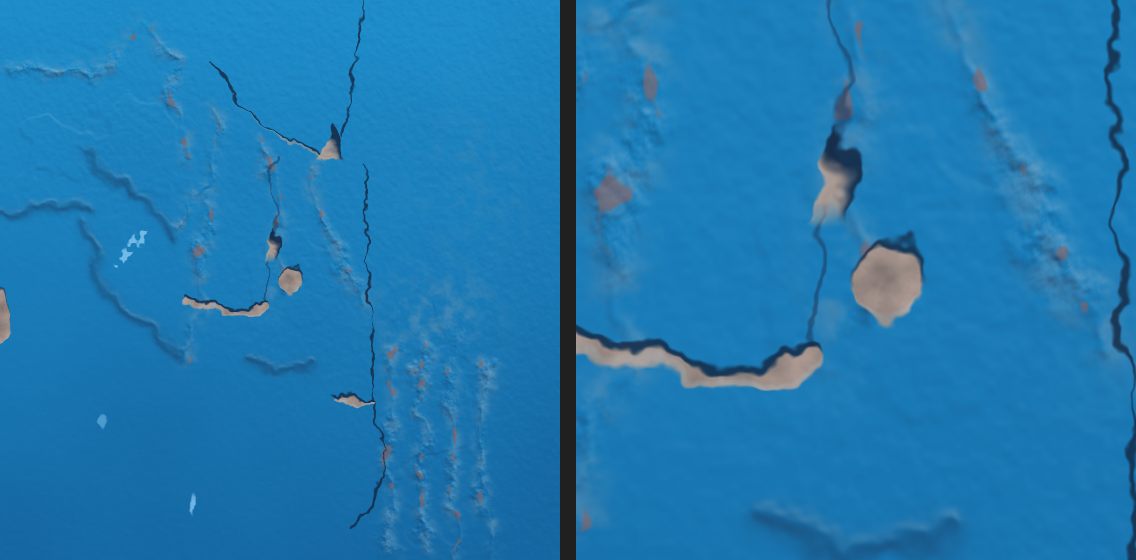
Left, the full canvas; right, a detail of the centre.
Reproduce this texture procedurally as a Shadertoy shader.

```glsl
// Blue painted wall with peeling ledges, thin dark cracks and bare plaster.
// Noise-warped segments carry cracks and crusty ridges; a height field of
// ridges, flake contours and paint grain is lit from the upper right.
const vec3 DEEP_BLUE = vec3(.08, .405, .635);
const vec3 BRIGHT_BLUE = vec3(.112, .55, .79);
const vec3 PALE_EDGE = vec3(.46, .68, .82);
const vec3 SHADOW = vec3(.11, .22, .36);
const vec3 CRACK = vec3(.08, .15, .25);
const vec3 WORN = vec3(.33, .55, .7);
const vec3 PLASTER = vec3(.74, .63, .57);
const vec3 RUST = vec3(.55, .38, .38);

float hash(vec2 p) {
  vec3 q = fract(p.xyx * .1031);
  q += dot(q, q.yzx + 33.33);
  return fract((q.x + q.y) * q.z);
}
float noise(vec2 p) {
  vec2 i = floor(p), f = fract(p);
  f = f * f * (3. - 2. * f);
  return mix(mix(hash(i), hash(i + vec2(1, 0)), f.x),
             mix(hash(i + vec2(0, 1)), hash(i + 1.), f.x), f.y);
}
float fbm(vec2 p) {
  float sum = 0., gain = .5;
  for (int i = 0; i < 4; i++) {
    sum += gain * noise(p);
    p = mat2(1.6, 1.2, -1.2, 1.6) * p + 7.3;
    gain *= .5;
  }
  return sum;
}
vec2 warp(vec2 p, float scale, float amount) {
  return p + amount * (vec2(fbm(p * scale), fbm(p * scale + 19.7)) - .47);
}
float segment(vec2 p, vec2 a, vec2 b) {
  vec2 d = b - a;
  return length(p - a - d * clamp(dot(p - a, d) / dot(d, d), 0., 1.));
}
// Two joined segments through a, b and c.
float bend(vec2 p, float ax, float ay, float bx, float by, float cx, float cy) {
  vec2 b = vec2(bx, by);
  return min(segment(p, vec2(ax, ay), b), segment(p, b, vec2(cx, cy)));
}
float bell(float d, float width) { return exp(-d * d / (width * width)); }
float blob(vec2 p, float x, float y, float w, float h) {
  return bell(length((p - vec2(x, y)) / vec2(w, h)), 1.);
}
float stroke(float d, float width) {
  return 1. - smoothstep(width - .001, width + .002, d);
}
float chip(vec2 p, float x, float y, float w, float h) {
  return stroke((length((p - vec2(x, y)) / vec2(w, h)) - 1.) * min(w, h), 0.);
}
// Hole tapering upward: dark at its tip, plaster at its base.
vec3 wedge(vec3 color, vec2 p, vec2 base, vec2 size) {
  vec2 t = (p - base) / size;
  float mask = stroke(max(abs(t.x) + t.y - 1., -t.y) * size.x, 0.);
  vec3 fill = mix(PLASTER, CRACK, smoothstep(.1, .5, t.y + .4 * t.x));
  return mix(color, fill, .85 * mask);
}
float crackDistance(vec2 p) {
  float d = bend(p, .65, 1.02, .635, .88, .607, .75);
  d = min(d, bend(p, .652, .715, .66, .5, .665, .285));
  return min(d, bend(p, .665, .3, .684, .15, .632, .06));
}
float ledgeDistance(vec2 p) {
  float d = bend(p, .15, .6, .2, .48, .32, .375);
  d = min(d, bend(p, .45, .37, .5, .335, .57, .345));
  d = min(d, bend(p, .15, .72, .24, .67, .31, .58));
  return min(d, bend(p, -.02, .63, .1, .625, .16, .637));
}
float ridgeDistance(vec2 p) {
  float d = bend(p, .02, .88, .17, .865, .245, .96);
  d = min(d, bend(p, .25, .96, .31, .9, .325, .72));
  d = min(d, bend(p, .38, .81, .385, .7, .315, .6));
  d = min(d, bend(p, .37, .66, .355, .47, .33, .36));
  d = min(d, bend(p, .46, .76, .49, .66, .5, .49));
  d = min(d, bend(p, .565, .71, .565, .62, .645, .46));
  for (float x = .7; x < .9; x += .055)
    d = min(d, segment(p, vec2(x, .34 + .07 * hash(vec2(x * 90.))), vec2(x, .02)));
  return d;
}
float paintHeight(vec2 p) {
  vec2 q = warp(p, 18., .055);
  float ridge = ridgeDistance(q), broken = smoothstep(.2, .65, noise(p * 17.));
  float crust = .8 * broken * bell(ridge, .012) * fbm(p * 85.) + .12 * bell(ridge, .004);
  float ledge = bell(ledgeDistance(q), .007) * (.1 + .3 * noise(p * 22.));
  float flaky = blob(p, .18, .77, .2, .14) + blob(p, .77, .27, .1, .23) + .6 * blob(p, .52, .54, .12, .2);
  float flakes = smoothstep(.46, .51, fbm(p * 8. + 4.));
  float grain = .025 + .055 * smoothstep(.2, .9, .5 * p.x + .6 * p.y) + .04 * flaky;
  return crust + ledge + .2 * flaky * flakes + grain * (noise(p * 105.) + .5 * noise(p * 210.));
}
void mainImage(out vec4 fragColor, in vec2 fragCoord) {
  vec2 p = fragCoord / iResolution.y;
  vec2 rough = warp(p, 32., .032), q = warp(p, 18., .055);
  // Paint tone with worn and shaded areas
  float tone = p.y + .25 * fbm(p * 4.) - .1 - .12 * smoothstep(.8, 1., p.x);
  vec3 color = mix(DEEP_BLUE, BRIGHT_BLUE, clamp(tone, 0., 1.));
  float dust = blob(p, .78, .44, .1, .07) + .35 * blob(p, .84, .68, .12, .13);
  dust += bell(ridgeDistance(q), .016) + blob(p, .49, .5, .02, .05);
  color = mix(color, WORN, .65 * min(dust, 1.) * smoothstep(.35, .7, fbm(p * 50.)));
  color = mix(color, SHADOW, .3 * bell(ledgeDistance(q + vec2(0, .005)), .011));
  // Relief lighting and rusty specks
  float light = 2.2 * (paintHeight(p) - paintHeight(p + vec2(.0012, .0027)));
  color = mix(color, light > 0. ? PALE_EDGE : SHADOW, min(abs(light), .8));
  float speck = smoothstep(.74, .85, noise(p * vec2(85, 60)));
  color = mix(color, RUST, .6 * speck * stroke(ridgeDistance(q), .005));
  // Cracks of uneven width
  float width = .0026 * noise(p * 30.);
  color = mix(color, CRACK, .8 * stroke(crackDistance(rough), width));
  color = mix(color, SHADOW, .55 * stroke(bend(rough, .488, .72, .488, .58, .47, .45), width));
  // Bare plaster below shadowed paint lips
  for (float lip = 1.; lip >= 0.; lip--) {
    vec2 s = rough - vec2(0, .0045 * lip);
    float bare = max(chip(s, .525, .495, .02, .025), chip(s, 0., .43, .018, .05));
    float seam = min(bend(s, .33, .46, .4, .445, .47, .447), bend(s, .6, .295, .64, .28, .665, .283));
    bare = max(bare, stroke(seam, .001 + .006 * noise(p * 35.)));
    float thread = min(bend(s, .37, .89, .43, .81, .5, .75), bend(s, .5, .75, .55, .73, .6, .715));
    bare = max(bare, stroke(thread, width) * max(lip, .7 * smoothstep(.4, .52, p.x)));
    color = mix(color, mix(PLASTER * (.75 + .5 * fbm(p * 60.)), CRACK, lip), .8 * bare);
  }
  color = wedge(color, rough, vec2(.592, .717), vec2(.021, .06));
  color = wedge(color, rough, vec2(.487, .545), vec2(.01, .045));
  // Pale scrapes
  float scrape = smoothstep(.4, .65, noise(p * 130.)) * stroke(segment(rough, vec2(.215, .535), vec2(.25, .585)), .008);
  scrape = max(scrape, max(.6 * chip(rough, .18, .245, .007, .014), chip(rough, .345, .1, .003, .013)));
  fragColor = vec4(mix(color, PALE_EDGE * 1.15, .8 * scrape), 1);
}
```
